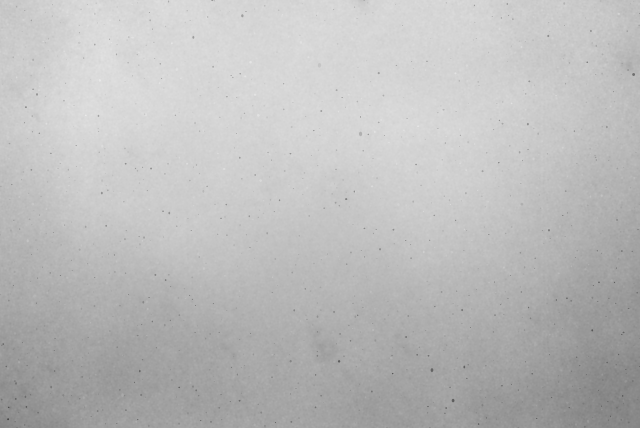
A WebGL 1 fragment shader for this texture:

```glsl
precision highp float;
// Pale grey plaster wall: soft light from above, cloudy mottling, smudges and tiny pits.
uniform vec2 u_resolution;

#define LOW_TONE 0.645
#define TOP_TONE 0.838
#define RIGHT_SHADE 0.125
#define LEFT_SHADE 0.06
#define CLOUD_AMOUNT 0.055
#define SMUDGE_AMOUNT 0.065
#define GRAIN_AMOUNT 0.022
#define PIT_SCALE 46.0
#define PIT_RADIUS 0.0019
#define PIT_DEPTH 0.26

vec3 hash3(vec2 cell) {
  vec3 q = fract(cell.xyx * vec3(0.1031, 0.1030, 0.0973));
  q += dot(q, q.yxz + 33.33);
  return fract((q.xxy + q.yzz) * q.zyx);
}

// Cellular noise: one soft blot of random sign and strength per cell.
float blots(vec2 p) {
  vec2 cell = floor(p);
  float sum = 0.0;
  for (int y = -1; y <= 1; y++) {
    for (int x = -1; x <= 1; x++) {
      vec2 c = cell + vec2(float(x), float(y));
      vec3 rnd = hash3(c + 71.0);
      vec2 d = p - c - rnd.xy;
      float k = max(1.0 - dot(d, d), 0.0);
      sum += (2.0 * rnd.z - 1.0) * k * k * k;
    }
  }
  return sum;
}

// Layered blots, each layer turned and finer than the last.
float clouds(vec2 p) {
  float sum = 0.0;
  float amp = 0.5;
  for (int i = 0; i < 5; i++) {
    sum += amp * blots(p);
    p = mat2(1.6, 1.2, -1.2, 1.6) * p + 17.3;
    amp *= 0.58;
  }
  return sum;
}

// Scattered round specks; the rare ones are large and strong.
float specks(vec2 p, float scale, float radius, float density) {
  float pixel = 1.0 / u_resolution.y;
  vec2 cell = floor(p * scale);
  float cover = 0.0;
  for (int y = -1; y <= 1; y++) {
    for (int x = -1; x <= 1; x++) {
      vec2 c = cell + vec2(float(x), float(y));
      vec3 place = hash3(c + 211.0);
      vec3 kind = hash3(c + 503.0);
      float r = radius * mix(0.5, 1.2, kind.x * kind.x);
      vec2 d = p - (c + place.xy) / scale;
      d.y *= mix(0.7, 1.3, kind.z);
      float disc = 1.0 - smoothstep(r - 0.6 * pixel, r + 0.6 * pixel, length(d));
      float strength = mix(0.2, 1.0, kind.y * kind.y);
      cover = max(cover, disc * strength * step(place.z, density));
    }
  }
  return cover;
}

// Broad light: bright top, dim foot and right side, glow at upper left.
float lighting(vec2 uv) {
  float tone = mix(LOW_TONE, TOP_TONE, smoothstep(0.0, 0.78, uv.y));
  tone -= RIGHT_SHADE * smoothstep(0.68, 1.05, uv.x) * mix(1.0, 0.7, uv.y);
  tone -= LEFT_SHADE * (1.0 - smoothstep(0.0, 0.16, uv.x));
  vec2 glow = (uv - vec2(0.14, 0.86)) / vec2(0.13, 0.2);
  return tone + 0.025 * exp(-dot(glow, glow));
}

void main() {
  vec2 uv = gl_FragCoord.xy / u_resolution;
  vec2 p = gl_FragCoord.xy / u_resolution.y;
  float edge = smoothstep(0.2, 0.75, length((uv - vec2(0.45, 0.65)) * vec2(1.1, 1.0)));

  // Cloudy mottling, stronger away from the bright middle.
  float tone = lighting(uv);
  tone += CLOUD_AMOUNT * mix(0.55, 1.0, edge) * clouds(p * 3.2 + 4.0);

  // Dark rubbed smudges along a slanted direction.
  vec2 slant = mat2(0.8, -0.6, 0.6, 0.8) * p * vec2(1.0, 1.0);
  float patches = clouds(slant * vec2(7.5, 5.0) + 31.0);
  float smudge = smoothstep(0.22, 0.85, patches);
  float wear = 0.75 + 0.5 * blots(p * 60.0);
  tone -= SMUDGE_AMOUNT * mix(0.6, 1.2, edge) * smudge * wear;

  // Fine plaster grain.
  float grain = blots(p * 95.0) * 0.45 + blots(p * 210.0 + 9.0) * 0.8;
  tone += GRAIN_AMOUNT * mix(0.7, 1.2, edge) * grain;

  // Small pits, a few larger holes and faint pale flecks.
  float density = 0.2 + 0.25 * smoothstep(-0.1, 0.5, patches) + 0.1 * edge;
  tone -= PIT_DEPTH * specks(p, PIT_SCALE, PIT_RADIUS, density);
  tone -= 1.3 * PIT_DEPTH * specks(p + 5.0, 9.0, 0.0033, 0.22);
  tone += 0.06 * specks(p + 11.0, 38.0, 0.0025, 0.2);

  gl_FragColor = vec4(vec3(clamp(tone, 0.0, 1.0)), 1.0);
}
```
